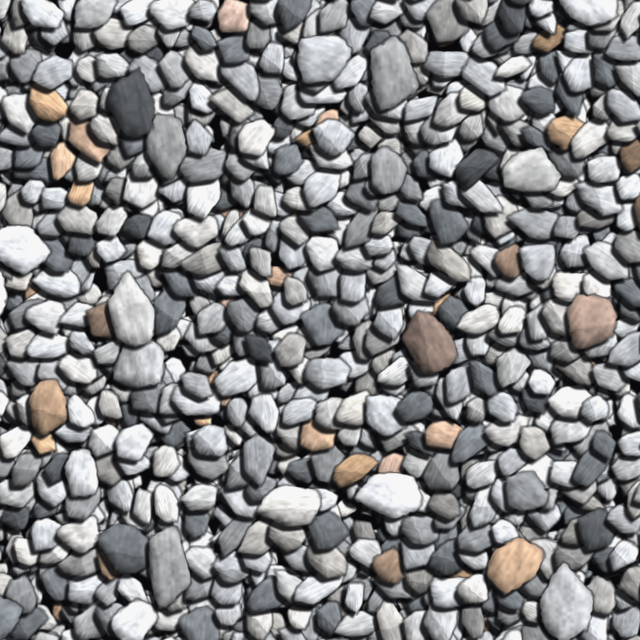
Write a Shadertoy shader that draws this texture.

```glsl
// Crushed grey gravel in hard light from the upper right.
// Layers of jittered cells each hold a rounded polygon stone; every stone
// darkens what lies beneath it, then is painted with shaded facets and grain.

#define LIGHT_DIR vec2(0.62, 0.78)
#define SHADOW_LENGTH 0.0095
#define SHADOW_DARKNESS 0.87
#define EDGE_BLUR 0.0024
#define CORNER_SHARPNESS 15.0
#define FACET_CONTRAST 0.42
#define GRAIN_CONTRAST 0.34
#define WARM_SHARE 0.055
#define SLATE_SHARE 0.15
#define GAP_COLOR vec3(0.035, 0.036, 0.045)

const int SIDES = 7;

float hash(vec2 p) {
    return fract(sin(dot(p, vec2(127.1, 311.7))) * 43758.55);
}

float noise(vec2 p) {
    vec2 i = floor(p), f = fract(p);
    f = f * f * (3.0 - 2.0 * f);
    return mix(mix(hash(i), hash(i + vec2(1, 0)), f.x),
               mix(hash(i + vec2(0, 1)), hash(i + vec2(1, 1)), f.x), f.y);
}

// Smooth irregular polygon: x is the signed distance, yz its gradient.
vec3 polygon(vec2 q, vec2 id) {
    float total = 0.0;
    vec2 gradient = vec2(0.0);
    for (int k = 0; k < SIDES; k++) {
        float h = hash(id + float(k) * 1.37);
        float angle = (float(k) + 0.75 * h) * 6.2832 / float(SIDES);
        vec2 n = vec2(cos(angle), sin(angle));
        float offset = mix(0.75, 1.12, fract(h * 17.3));
        float weight = exp(CORNER_SHARPNESS * (dot(q, n) - offset));
        total += weight;
        gradient += weight * n;
    }
    return vec3(log(total) / CORNER_SHARPNESS, gradient / total);
}

// Mostly cool greys, some dark slate, a few tan or rosy stones.
vec3 stoneColor(vec2 id) {
    float tone = mix(0.56, 1.01, pow(hash(id + 3.1), 0.75));
    float kind = hash(id + 5.7);
    float tintShift = hash(id + 8.3);
    vec3 tint = mix(vec3(0.98, 1.0, 1.025), vec3(1.015, 1.0, 0.975), tintShift * tintShift);
    if (kind < WARM_SHARE) {
        tint = mix(vec3(1.06, 0.88, 0.70), vec3(1.03, 0.90, 0.84), tintShift);
        tone *= 0.94;
    } else if (kind > 1.0 - SLATE_SHARE) {
        tint = vec3(0.96, 1.0, 1.04);
        tone *= 0.58;
    }
    return tone * tint;
}

void addLayer(inout vec3 color, vec2 uv, float cells, float density, float grain) {
    vec2 p = uv * cells + cells * 0.37;
    vec2 cell = floor(p);
    vec2 light = normalize(LIGHT_DIR);
    for (int j = -1; j <= 1; j++)
    for (int i = -1; i <= 1; i++) {
        vec2 place = cell + vec2(i, j);
        vec2 id = place + cells * 7.13;
        if (hash(id + 0.5) > density) continue;

        vec2 jitter = vec2(hash(id + 1.9), hash(id + 2.6)) - 0.5;
        vec2 local = p - place - 0.5 - 0.68 * jitter;
        if (dot(local, local) > 1.7) continue;

        // Turn and stretch into the space of the stone.
        float angle = 6.2832 * hash(id + 4.2);
        float c = cos(angle), s = sin(angle);
        mat2 turn = mat2(c, -s, s, c);
        float size = mix(0.42, 0.66, hash(id + 6.4));
        float stretch = 1.0 + 0.32 * hash(id + 7.7);
        vec2 radii = size * vec2(stretch, 1.0 / stretch);
        vec2 q = turn * local / radii;
        float toCanvas = size / cells;

        // Cast shadow with a narrow contact rim.
        vec2 shift = light * SHADOW_LENGTH * cells;
        float shadowDist = polygon(turn * (local + shift) / radii, id).x * toCanvas;
        vec3 shape = polygon(q, id);
        float dist = (shape.x + 0.13 * (grain - 0.5)) * toCanvas;
        float shadow = smoothstep(0.003, -0.003, shadowDist);
        float rim = 0.65 * smoothstep(0.005, 0.0, dist);
        color = mix(color, GAP_COLOR, SHADOW_DARKNESS * max(shadow, rim));

        // Bevelled sides and one broken ridge across the top.
        vec2 slope = (shape.yz / vec2(stretch, 1.0 / stretch)) * turn;
        float bevel = smoothstep(-0.55, 0.0, shape.x);
        float facing = dot(slope, light);
        float ridgeAngle = 6.2832 * hash(id + 9.1);
        vec2 ridgeDir = vec2(cos(ridgeAngle), sin(ridgeAngle));
        float ridge = smoothstep(-0.06, 0.06, dot(local / size, ridgeDir) - 0.15 + 0.3 * (grain - 0.5));
        float lit = 0.98 + FACET_CONTRAST * bevel * min(facing, 0.35);
        lit += 0.22 * ridge * min(dot(ridgeDir, light), 0.3);
        lit -= 0.18 * smoothstep(-0.18, 0.05, shape.x);

        // Layered mineral streaks and fine grain.
        float streaks = noise(q * vec2(3.0, 8.0) + id * 5.0);
        lit += GRAIN_CONTRAST * (0.45 * (streaks - 0.5) + 0.75 * (grain - 0.5));
        vec3 stone = min(stoneColor(id) * lit, vec3(0.97));
        color = mix(color, stone, smoothstep(EDGE_BLUR, -EDGE_BLUR, dist));
    }
}

void mainImage(out vec4 fragColor, in vec2 fragCoord) {
    vec2 uv = fragCoord / iResolution.y;
    float grain = 0.5 * noise(uv * 85.0) + 0.5 * noise(uv * 170.0 + 9.0);
    vec3 color = GAP_COLOR;
    // Small stones lie below, a few large ones on top.
    for (int layer = 0; layer < 3; layer++)
        addLayer(color, uv, 27.0 - 3.0 * float(layer), 0.92, grain);
    addLayer(color, uv, 13.0, 0.17, grain);
    fragColor = vec4(clamp(color, 0.0, 1.0), 1.0);
}
```
